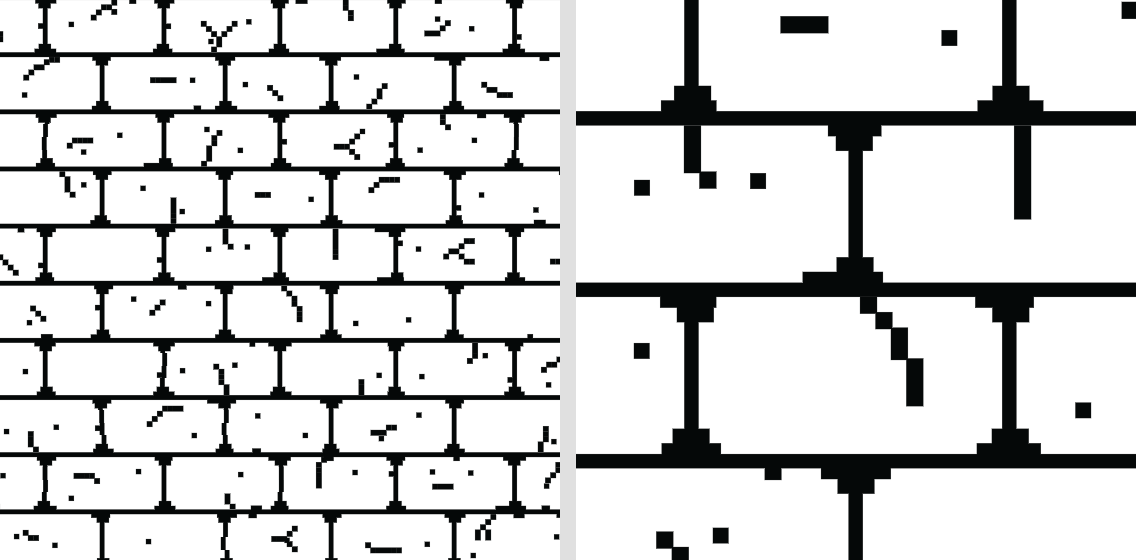
Left, the full canvas; right, a detail of the centre.
A Shadertoy shader for this pattern:

```glsl
// Black and white brick wall in running bond, drawn on a coarse grid of blocks.
// Box distances build mortar lines, stepped joint ends and chips; every brick
// gets its own hashed dots and a random-walk crack that sometimes forks.

const float CELLS = 98.0;      // blocks along the canvas height
const float COURSE = 10.0;     // height of a row of bricks
const float BRICK = 20.535;    // mean brick length

float rnd(vec2 id, float k) {
    vec3 q = fract((id + k * vec2(37.0, 17.0)).xyx * 0.1031);
    q += dot(q, q.yzx + 33.33);
    return fract((q.x + q.y) * q.z);
}

float box(vec2 p, vec2 halfSize) {
    vec2 d = abs(p) - halfSize;
    return length(max(d, 0.0)) + min(max(d.x, d.y), 0.0);
}

// Position of a vertical joint; alternate rows have slightly uneven bricks
float jointX(float i, float row) {
    return mod(row, 2.0) < 0.5
        ? 17.87 + BRICK * i + 1.15 * sin(2.0944 * i)
        : 7.91 + BRICK * i + 0.25 * sin(1.5708 * i);
}

// Vertical joint with stepped feet, occasional wobble and side chips
float joint(vec2 p, vec2 id) {
    float wobble = rnd(id, 1.0) < 0.16
        ? 0.7 * (rnd(id, 20.0 + floor(p.y / 2.2)) - 0.5) : 0.0;
    float d = abs(p.x - wobble) - 0.42;
    for (float end = 0.0; end < 2.0; end++) {
        float y = mix(p.y, COURSE - p.y, end);
        float left = 1.4 + 0.7 * rnd(id, 2.0 + end);
        float right = 1.4 + 0.7 * rnd(id, 4.0 + end);
        if (rnd(id, 6.0 + end) < 0.13) left += 1.6;
        d = min(d, box(vec2(p.x - 0.5 * (right - left), y), vec2(0.5 * (left + right), 1.05)));
        float lean = 0.5 * (rnd(id, 8.0 + end) - 0.5);
        d = min(d, box(vec2(p.x - lean, y), vec2(1.08, 1.9)));
    }
    if (rnd(id, 10.0) < 0.4) {
        float side = rnd(id, 11.0) < 0.5 ? -0.75 : 0.75;
        d = min(d, box(p - vec2(side, 3.0 + 4.0 * rnd(id, 12.0)), vec2(0.48)));
    }
    return d;
}

// Chain of blocks that wanders across the brick or grows from its edge
float crack(vec2 p, vec2 id, float width) {
    bool upright = rnd(id, 30.0) < 0.45;
    bool forked = rnd(id, 31.0) < 0.3;
    float drift = rnd(id, 32.0) < 0.5 ? -0.9 : 0.9;
    float blocks = 3.0 + floor(5.0 * rnd(id, 33.0));
    float fromTop = step(0.45, rnd(id, 34.0));
    vec2 pos = vec2(width * mix(0.2, 0.5, rnd(id, 35.0)), mix(3.5, 6.5, rnd(id, 36.0)));
    if (upright) {
        pos = vec2(width * mix(0.3, 0.75, rnd(id, 35.0)), mix(9.1, 0.9, fromTop));
    }
    vec2 fork = pos;
    vec2 mirror = upright ? vec2(-1, 1) : vec2(1, -1);
    float d = 1e3;
    for (float i = 0.0; i < 8.0; i++) {
        if (i >= blocks) break;
        d = min(d, box(p - pos, vec2(0.5)));
        if (i == 2.0) fork = pos;
        if (forked && i > 2.0) d = min(d, box(p - fork - (pos - fork) * mirror, vec2(0.5)));
        float turn = drift * step(rnd(id, 40.0 + i), 0.45);
        pos += upright ? vec2(turn, 1.8 * fromTop - 0.9) : vec2(0.9, turn);
        pos.y = clamp(pos.y, 0.9, 9.1);
    }
    return d;
}

// Loose dots and chips along the mortar lines
float specks(vec2 p, vec2 id, float width) {
    float d = 1e3;
    for (float k = 0.0; k < 2.0; k++) {
        vec2 at = vec2(width * mix(0.12 + 0.45 * k, 0.42 + 0.45 * k, rnd(id, 50.0 + k)),
                       mix(2.5, 7.8, rnd(id, 52.0 + k)));
        if (rnd(id, 54.0 + k) < 0.65) d = min(d, box(p - at, vec2(0.46)));
    }
    if (rnd(id, 56.0) < 0.35) {
        vec2 chip = vec2(width * mix(0.15, 0.85, rnd(id, 57.0)), rnd(id, 58.0) < 0.5 ? 0.6 : 9.4);
        d = min(d, box(p - chip, vec2(mix(0.45, 1.1, rnd(id, 59.0)), 0.5)));
    }
    return d;
}

void mainImage(out vec4 fragColor, in vec2 fragCoord) {
    // Grid coordinates, running downward from the first mortar line
    vec2 p = vec2(fragCoord.x, iResolution.y - fragCoord.y) / iResolution.y * CELLS;
    p.y -= 9.57;
    float row = floor(p.y / COURSE);
    p.y -= row * COURSE;

    // Brick that holds this point
    float col = floor((p.x - jointX(0.0, row)) / BRICK);
    col += step(jointX(col + 1.0, row), p.x) - step(p.x, jointX(col, row));
    float left = jointX(col, row), right = jointX(col + 1.0, row);
    vec2 id = vec2(col, row) + 20.0;
    vec2 local = vec2(p.x - left, p.y);

    float d = min(p.y, COURSE - p.y) - 0.42;
    d = min(d, joint(local, id));
    d = min(d, joint(vec2(p.x - right, p.y), id + vec2(1, 0)));
    d = min(d, specks(local, id, right - left));
    if (rnd(id, 60.0) < 0.88) d = min(d, crack(local, id, right - left));

    float edge = 0.7 * CELLS / iResolution.y;
    vec3 ink = vec3(0.02, 0.03, 0.03);
    fragColor = vec4(mix(ink, vec3(1.0), smoothstep(-edge, edge, d)), 1.0);
}
```
